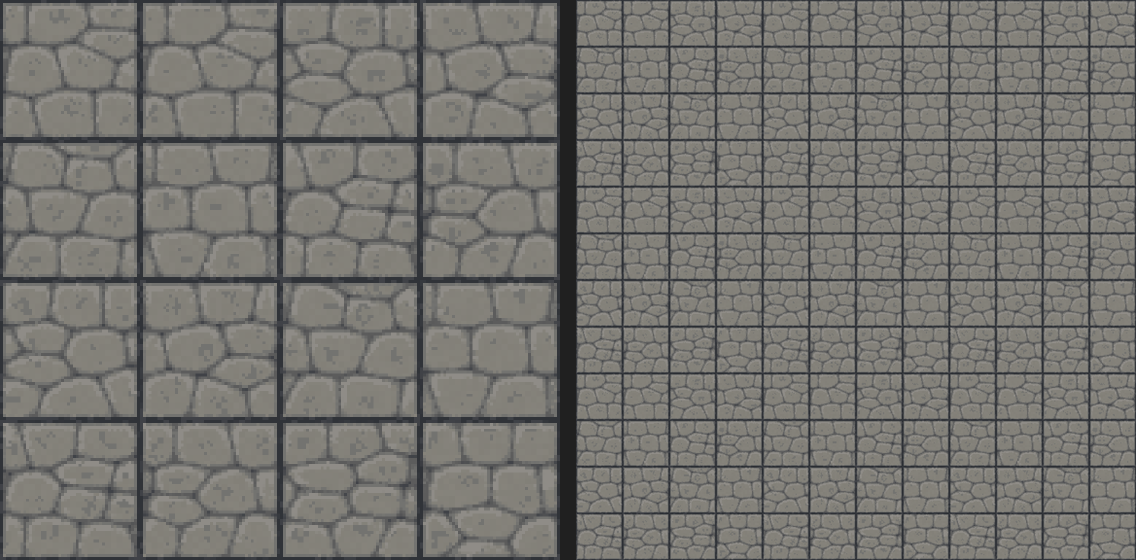
Left: one tile. Right: repeated 3 by 3.
Give the GLSL for this texture, as a Shadertoy shader.

```glsl
const float TILES = 4.0;              // slabs across and down
const float TEXELS = 48.0;            // texels along one slab
const vec2 STONES = vec2(2.5, 3.0);   // stones along one slab
const vec2 METRIC = vec2(1.0, 2.7);   // flattens the horizontal joints
const float ROUNDING = 45.0;          // lower values round the corners more

const vec3 FACE = vec3(0.518, 0.508, 0.478);
const vec3 LIGHT = vec3(0.56, 0.55, 0.53);
const vec3 FRINGE = vec3(0.45, 0.45, 0.44);
const vec3 JOINT = vec3(0.36, 0.36, 0.36);
const vec3 PIT = vec3(0.25, 0.26, 0.28);
const vec3 FRAME = vec3(0.19, 0.20, 0.22);

float hash(vec3 p) {
    p = fract(p * vec3(0.1031, 0.1030, 0.0973));
    p += dot(p, p.yzx + 33.33);
    return fract((p.x + p.y) * p.z);
}

// Layout number of a slab: layouts recur in reading order
float slabLayout(vec2 tile) {
    float index = tile.x + TILES * (TILES - 1.0 - tile.y);
    return index < 8.0 ? max(index - 1.0, 0.0) : index - 7.0;
}

// Centre of a stone; cell holds column, row and half of a split stone
vec2 stoneSite(vec3 cell, float seed) {
    vec3 key = vec3(cell.xy, seed * 7.0);
    float shift = hash(vec3(seed, 5.0, 9.0)) + 0.5 * mod(cell.y, 2.0);
    vec2 jitter = vec2(hash(key + 1.3), hash(key + 2.7)) - 0.5;
    vec2 site = cell.xy + vec2(shift, 0.5) + jitter * vec2(0.38, 0.26);
    bool split = hash(key + 4.1) > 0.91;
    if (split) site += (cell.z - 0.5) * vec2(0.12, 0.6);
    else if (cell.z > 0.5) site += 20.0;   // unused half, moved far away
    return site / STONES;
}

float siteDistance(vec2 p, vec2 site) {
    vec2 d = p - site;
    return dot(d * METRIC, d);
}

vec2 nearestSite(vec2 p, float seed) {
    vec2 best = vec2(9.0);
    for (int row = 0; row < 3; row++)
    for (int col = -2; col < 4; col++)
    for (int part = 0; part < 2; part++) {
        vec2 site = stoneSite(vec3(col, row, part), seed);
        if (siteDistance(p, site) < siteDistance(p, best)) best = site;
    }
    return best;
}

// Rounded distance from p to the outline of the stone around home
float stoneEdge(vec2 p, vec2 home, float frameGap, float seed) {
    float sum = exp(-ROUNDING * (frameGap + 0.006));
    for (int row = 0; row < 3; row++)
    for (int col = -2; col < 4; col++)
    for (int part = 0; part < 2; part++) {
        vec2 site = stoneSite(vec3(col, row, part), seed);
        vec2 span = site - home;
        if (dot(span, span) < 1e-6) continue;
        float gap = siteDistance(p, site) - siteDistance(p, home);
        sum += exp(-ROUNDING * gap / (2.0 * length(span * METRIC)));
    }
    return -log(sum) / ROUNDING;
}

vec3 slabColor(vec2 texel) {
    vec2 tile = floor(texel / TEXELS);
    vec2 p = (mod(texel, TEXELS) + 0.5) / TEXELS;
    float seed = slabLayout(tile) + 3.0;
    float grain = hash(vec3(texel, 1.0));
    float patchGrain = hash(vec3(floor(texel / 2.0), 6.0));

    // Dark frame around each slab
    vec2 side = min(p, 1.0 - p);
    float frameGap = min(side.x, side.y) - 1.0 / TEXELS;
    if (frameGap < 0.0) return mix(FRAME, PIT, smoothstep(0.6, 0.85, patchGrain));

    vec2 home = nearestSite(p, seed);
    float edge = stoneEdge(p, home, frameGap, seed);
    float worn = edge + (mix(grain, patchGrain, 0.5) - 0.5) * 0.022;

    // Stone face with sparse flecks and a few chips near its centre
    vec3 color = FACE + (patchGrain - 0.5) * 0.014;
    vec2 chipOffset = vec2(hash(vec3(home * 90.0, 2.0)), hash(vec3(home * 70.0, 3.0))) - 0.5;
    float chipArea = 1.0 - smoothstep(0.03, 0.11, length(p - home - chipOffset * 0.12));
    float chip = step(0.97 - 0.36 * chipArea, mix(patchGrain, grain, 0.25));
    color = mix(color, FRINGE, chip);

    // Worn highlight, strongest on the upper rim
    float upper = dot(normalize(p - home + 1e-5), vec2(-0.3, 0.95));
    float rim = step(0.023, worn) * step(worn, 0.054);
    color = mix(color, LIGHT, rim * smoothstep(0.0, 0.4, upper + patchGrain * 0.8 - 0.35));

    // Soft fringe, joint and dark corner pits
    color = mix(FRINGE, color, smoothstep(0.016, 0.024, worn));
    color = mix(JOINT, color, smoothstep(0.002, 0.010, edge + (grain - 0.5) * 0.008));
    return mix(PIT, color, smoothstep(-0.013, -0.005, edge));
}

void mainImage(out vec4 fragColor, in vec2 fragCoord) {
    // Average four samples to smooth the texel borders
    vec3 color = vec3(0.0);
    for (int i = 0; i < 4; i++) {
        vec2 offset = vec2(i % 2, i / 2) * 0.5 - 0.25;
        vec2 uv = (fragCoord + offset) / iResolution.xy;
        color += slabColor(floor(uv * TILES * TEXELS));
    }
    fragColor = vec4(color / 4.0, 1.0);
}
```
